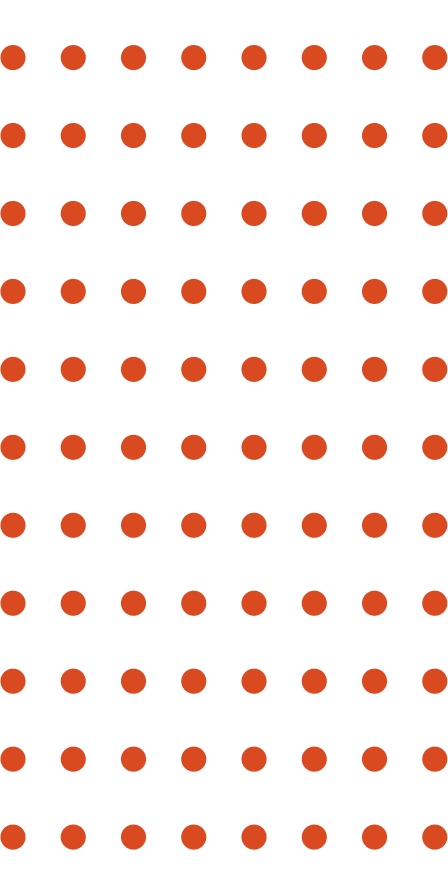
A WebGL 1 fragment shader for this pattern:

```glsl
precision highp float;

uniform vec2 u_resolution;

// Lengths are fractions of the canvas width
const vec2 GRID_COUNT = vec2(8.0, 11.0);
const vec2 GRID_PITCH = vec2(0.1345, 0.174);
const vec2 FIRST_CENTRE = vec2(0.029, 0.1315);
const float DOT_RADIUS = 0.028;

const vec3 PAPER = vec3(1.0);
const vec3 ORANGE = vec3(0.85, 0.29, 0.13);

// Offset from p to the nearest centre of a finite grid
vec2 nearestOffset(vec2 p, vec2 origin, vec2 pitch, vec2 count) {
    vec2 cell = floor((p - origin) / pitch + 0.5);
    cell = clamp(cell, vec2(0.0), count - 1.0);
    return p - origin - cell * pitch;
}

float circleDistance(vec2 p, float radius) {
    return length(p) - radius;
}

// Coverage of a shape, smoothed over one pixel
float coverage(float dist, float pixel) {
    return clamp(0.5 - dist / pixel, 0.0, 1.0);
}

void main() {
    float pixel = 1.0 / u_resolution.x;
    vec2 p = gl_FragCoord.xy * pixel;

    vec2 offset = nearestOffset(p, FIRST_CENTRE, GRID_PITCH, GRID_COUNT);
    float dotMask = coverage(circleDistance(offset, DOT_RADIUS), pixel);

    gl_FragColor = vec4(mix(PAPER, ORANGE, dotMask), 1.0);
}
```
